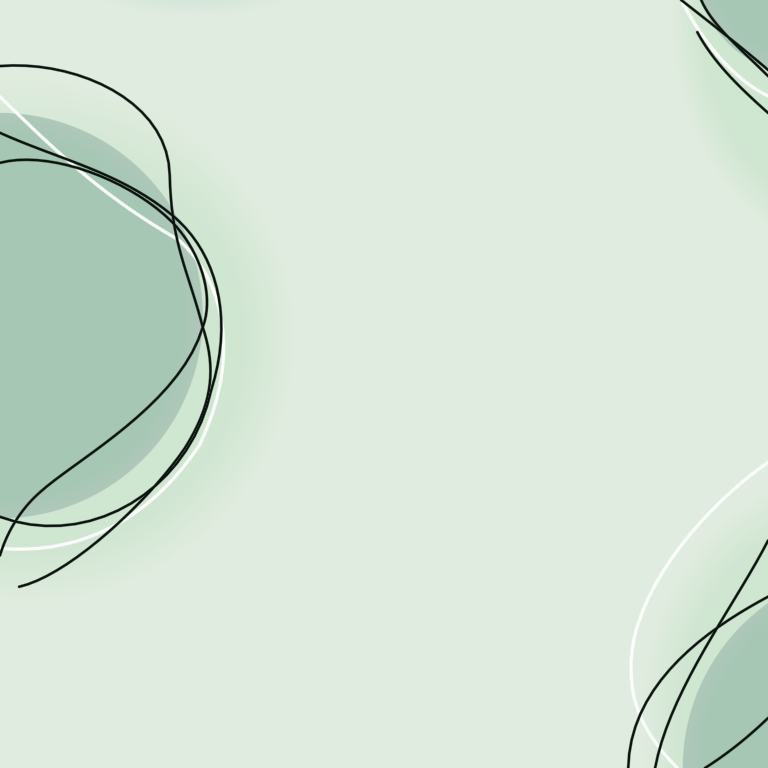
This background is drawn by a three.js fragment shader. Its source:

```glsl
// Pale green backdrop with soft round glows, flat sage discs cut by the canvas
// edges, and loose black and white pen loops around them. Discs and glows are
// distance fields; pen strokes are cubic Bezier curves sampled as short segments.

varying vec2 vUv;

const vec3 BACKDROP = vec3(0.882, 0.927, 0.878);
const vec3 GLOW = vec3(0.812, 0.900, 0.818);
const vec3 COOL_GLOW = vec3(0.835, 0.900, 0.855);
const vec3 SAGE = vec3(0.647, 0.782, 0.702);
const vec3 SAGE_RIM = vec3(0.680, 0.780, 0.725);
const vec3 INK = vec3(0.045, 0.075, 0.055);
const vec3 CHALK = vec3(0.985, 0.995, 0.985);
const float INK_RADIUS = 0.0017;
const float CHALK_RADIUS = 0.0021;
const float EDGE = 0.0011;
const float RIM_WIDTH = 0.035;
const int STEPS = 18;

float segmentDistance(vec2 p, vec2 a, vec2 b) {
  vec2 ab = b - a;
  float t = clamp(dot(p - a, ab) / max(dot(ab, ab), 1e-9), 0.0, 1.0);
  return length(p - a - ab * t);
}

// Distance to a cubic Bezier curve
float curve(vec2 p, float ax, float ay, float bx, float by,
            float cx, float cy, float dx, float dy) {
  vec2 a = vec2(ax, ay), b = vec2(bx, by), c = vec2(cx, cy), d = vec2(dx, dy);
  vec2 last = a;
  float nearest = 10.0;
  for (int i = 1; i <= STEPS; i++) {
    float t = float(i) / float(STEPS);
    float s = 1.0 - t;
    vec2 next = s * s * s * a + 3.0 * s * s * t * b + 3.0 * s * t * t * c + t * t * t * d;
    nearest = min(nearest, segmentDistance(p, last, next));
    last = next;
  }
  return nearest;
}

// Elliptical glow: full inside the core fraction, gone at the rim
float glow(vec2 p, vec2 center, vec2 radii, float core) {
  return 1.0 - smoothstep(core, 1.0, length((p - center) / radii));
}

float cover(float dist) {
  return 1.0 - smoothstep(-EDGE, EDGE, dist);
}

float leftInk(vec2 p) {
  // Wide loop with a loose tail
  float d = curve(p, 0.0, 0.914, 0.098, 0.922, 0.219, 0.870, 0.221, 0.772);
  d = min(d, curve(p, 0.221, 0.772, 0.223, 0.681, 0.245, 0.648, 0.264, 0.574));
  d = min(d, curve(p, 0.264, 0.574, 0.280, 0.525, 0.280, 0.479, 0.241, 0.417));
  d = min(d, curve(p, 0.241, 0.417, 0.195, 0.349, 0.091, 0.251, 0.025, 0.236));
  // Round loop
  d = min(d, curve(p, 0.0, 0.827, 0.078, 0.792, 0.156, 0.776, 0.224, 0.720));
  d = min(d, curve(p, 0.224, 0.720, 0.280, 0.674, 0.306, 0.590, 0.275, 0.492));
  d = min(d, curve(p, 0.275, 0.492, 0.247, 0.362, 0.117, 0.284, 0.0, 0.327));
  // Inner loop
  d = min(d, curve(p, 0.0, 0.788, 0.065, 0.805, 0.169, 0.766, 0.224, 0.711));
  d = min(d, curve(p, 0.224, 0.711, 0.260, 0.674, 0.280, 0.616, 0.264, 0.574));
  d = min(d, curve(p, 0.264, 0.574, 0.234, 0.473, 0.098, 0.401, 0.052, 0.359));
  return min(d, curve(p, 0.052, 0.359, 0.029, 0.339, 0.010, 0.310, 0.0, 0.277));
}

float rightInk(vec2 p) {
  // Upper corner
  float d = curve(p, 0.887, 1.0, 0.924, 0.971, 0.970, 0.935, 1.0, 0.909);
  d = min(d, curve(p, 0.913, 1.0, 0.927, 0.967, 0.966, 0.935, 1.0, 0.901));
  d = min(d, curve(p, 0.908, 0.958, 0.931, 0.915, 0.970, 0.880, 1.0, 0.853));
  // Lower corner
  d = min(d, curve(p, 1.0, 0.296, 0.957, 0.212, 0.872, 0.102, 0.853, 0.0));
  d = min(d, curve(p, 1.0, 0.223, 0.931, 0.186, 0.820, 0.115, 0.818, 0.0));
  return min(d, curve(p, 1.0, 0.065, 0.977, 0.043, 0.951, 0.021, 0.918, 0.0));
}

float chalkLines(vec2 p) {
  float d = curve(p, 0.0, 0.874, 0.065, 0.811, 0.130, 0.746, 0.232, 0.688);
  d = min(d, curve(p, 0.232, 0.688, 0.286, 0.642, 0.319, 0.544, 0.260, 0.421));
  d = min(d, curve(p, 0.260, 0.421, 0.195, 0.323, 0.104, 0.277, 0.0, 0.286));
  d = min(d, curve(p, 0.889, 0.996, 0.918, 0.941, 0.957, 0.896, 1.0, 0.875));
  d = min(d, curve(p, 1.0, 0.398, 0.911, 0.336, 0.814, 0.219, 0.822, 0.121));
  return min(d, curve(p, 0.822, 0.121, 0.823, 0.069, 0.853, 0.029, 0.882, 0.0));
}

void main() {
  vec2 p = vUv;
  vec3 color = BACKDROP;

  // Soft glows, the left one paler toward its top
  float leftGlow = glow(p, vec2(0.033, 0.560), vec2(0.375, 0.368), 0.70);
  leftGlow *= 1.0 - 0.45 * smoothstep(0.65, 0.92, p.y);
  color = mix(color, GLOW, leftGlow);
  color = mix(color, GLOW, glow(p, vec2(1.107, 0.987), vec2(0.247, 0.336), 0.74));
  color = mix(color, GLOW, glow(p, vec2(1.107, 0.063), vec2(0.289, 0.345), 0.72));
  color = mix(color, COOL_GLOW, glow(p, vec2(0.254, 1.026), vec2(0.169, 0.055), 0.40));

  // Sage discs with a greyer rim
  float disc = length(p - vec2(0.0, 0.589)) - 0.264;
  disc = min(disc, length(p - vec2(1.042, 1.039)) - 0.134);
  disc = min(disc, length(p - vec2(1.152, 0.0)) - 0.263);
  vec3 fill = mix(SAGE, SAGE_RIM, smoothstep(-RIM_WIDTH, 0.0, disc));
  color = mix(color, fill, cover(disc));

  // Pen strokes, chalk under ink
  color = mix(color, CHALK, cover(chalkLines(p) - CHALK_RADIUS));
  color = mix(color, INK, cover(min(leftInk(p), rightInk(p)) - INK_RADIUS));
  gl_FragColor = vec4(color, 1.0);
}
```
